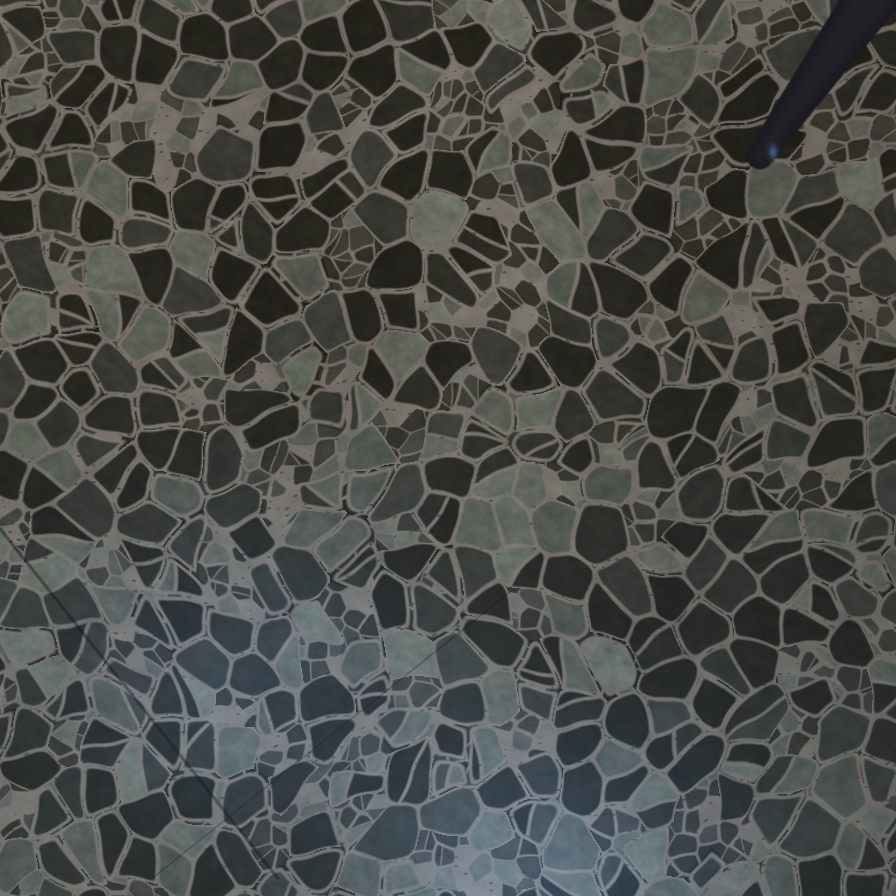
Write a Shadertoy shader that draws this texture.

```glsl
// Terrazzo floor: dark angular stone chips in pale mortar, with bluish reflections and a dark rod.
#define CHIP_CELLS 21.0
#define SMALL_CELLS 44.0
#define SPECK_CELLS 105.0
#define CHIP_SHARE 0.82
#define PALE_SHARE 0.20
#define SPLIT_SHARE 0.24
#define EDGE_SOFT 0.0016
#define MORTAR vec3(0.46, 0.435, 0.40)
#define STONE_DARK vec3(0.135, 0.13, 0.105)
#define STONE_GREY vec3(0.235, 0.24, 0.215)
#define STONE_PALE vec3(0.37, 0.385, 0.345)
#define REFLECTION vec3(0.06, 0.11, 0.18)

vec2 hash2(vec2 c) {
    vec3 q = fract(c.xyx * vec3(0.1031, 0.1030, 0.0973));
    q += dot(q, q.yzx + 33.33);
    return fract((q.xx + q.yz) * q.zy);
}

float smoothMin(float a, float b, float k) {
    float h = max(k - abs(a - b), 0.0) / k;
    return min(a, b) - 0.25 * h * h * k;
}

vec2 site(vec2 cell) { return cell + 0.06 + 0.88 * hash2(cell + 71.0); }

// Layered sines, roughly -1 to 1.
float mottle(vec2 p) {
    float sum = 0.0, amp = 0.5;
    for (int i = 0; i < 4; i++) {
        sum += amp * sin(p.x + 1.7 * sin(p.y)) * cos(p.y + 1.3 * sin(p.x * 0.8));
        p = mat2(1.5, 1.2, -1.2, 1.5) * p + 3.1;
        amp *= 0.6;
    }
    return sum;
}

// Cellular noise: x = rounded distance to the cell border, yz = cell.
vec3 cells(vec2 p) {
    vec2 base = floor(p), home = base;
    float nearest = 9.0;
    for (int j = -1; j <= 1; j++)
    for (int i = -1; i <= 1; i++) {
        vec2 c = base + vec2(i, j), r = site(c) - p;
        if (dot(r, r) < nearest) { nearest = dot(r, r); home = c; }
    }
    vec2 toHome = site(home) - p;
    float border = 1.0;
    for (int j = -2; j <= 2; j++)
    for (int i = -2; i <= 2; i++) {
        if (i == 0 && j == 0) continue;
        vec2 r = site(home + vec2(i, j)) - p;
        border = smoothMin(border, dot(0.5 * (toHome + r), normalize(r - toHome)), 0.11);
    }
    return vec3(border, home);
}

// Chip layer: x = signed depth inside the chip in canvas units, y = random id.
vec2 chips(vec2 uv, float count, float share) {
    vec2 p = uv * count;
    vec3 cell = cells(p);
    vec2 rnd = hash2(cell.yz), shape = hash2(cell.yz + 19.0);
    float depth = cell.x - mix(0.035, 0.15, rnd.y * rnd.y);
    float id = rnd.x;
    if (shape.x < SPLIT_SHARE) {
        float turn = 6.283 * shape.y;
        float cut = dot(p - site(cell.yz), vec2(cos(turn), sin(turn))) + 0.08;
        depth = min(depth, abs(cut) - 0.045);
        id = fract(id + 0.37 * step(0.0, cut));
    }
    if (hash2(cell.yz + 43.0).x > share) depth = -0.1;
    return vec2(depth / count, id);
}

float specks(vec2 p) {
    vec2 c = floor(p), rnd = hash2(c + 7.0);
    vec2 d = fract(p) - 0.35 - 0.3 * hash2(c + 31.0);
    d = vec2(d.x + d.y * (rnd.x - 0.5), d.y * (0.8 + rnd.y));
    float radius = 0.36 * rnd.y * step(rnd.x, 0.5);
    return 1.0 - smoothstep(radius - 0.12, radius + 0.12, length(d) + 0.1);
}

// x = distance to a segment, y = position along it.
vec2 segment(vec2 p, vec2 a, vec2 b) {
    float t = clamp(dot(p - a, b - a) / dot(b - a, b - a), 0.0, 1.0);
    return vec2(length(p - mix(a, b, t)), t);
}

float glow(vec2 p, vec2 centre, vec2 size) {
    vec2 d = (p - centre) / size;
    return exp(-dot(d, d));
}

void mainImage(out vec4 fragColor, in vec2 fragCoord) {
    vec2 uv = fragCoord / iResolution.xy;
    vec2 p = uv + 0.011 * sin(uv.yx * vec2(17.0, 14.0) + vec2(1.0, 4.0))
                + 0.0016 * sin(uv.yx * vec2(97.0, 111.0) + uv * 40.0);
    float soft = max(EDGE_SOFT, 0.7 / iResolution.y);
    float grain = mottle(p * 75.0);

    // Mortar with grit and dark specks
    vec3 col = MORTAR * (1.0 + 0.09 * grain + 0.06 * mottle(p * 11.0));
    col = mix(col, STONE_GREY, 0.75 * specks(p * SPECK_CELLS));

    // Large chips, with smaller ones filling the gaps
    vec2 big = chips(p, CHIP_CELLS, CHIP_SHARE);
    vec2 small = chips(p + 0.37, SMALL_CELLS, 0.85);
    small.x = min(small.x, -big.x - 0.004);
    vec2 chip = big.x > small.x ? big : small;
    float tone = fract(chip.y * 17.3);
    vec3 stone = mix(STONE_DARK, STONE_GREY, tone * tone);
    if (chip.y < PALE_SHARE) stone = STONE_PALE * mix(0.82, 1.12, tone);
    stone *= 1.0 + 0.13 * grain + 0.08 * mottle(p * 190.0 + tone * 9.0);
    col = mix(col, stone, smoothstep(-soft, soft, chip.x));

    // Fine tile joints
    float joint = min(segment(uv, vec2(0.0, 0.41), vec2(0.31, 0.02)).x,
                      segment(uv, vec2(0.17, 0.02), vec2(0.57, 0.34)).x + 0.0012);
    col *= 1.0 - 0.4 * (1.0 - smoothstep(0.0005, 0.003, joint));

    // Warm shade above, cool reflected light below
    float veil = 1.0 - smoothstep(0.1, 0.75, uv.y);
    float shine = 0.65 * glow(uv, vec2(0.27, 0.24), vec2(0.20, 0.16))
                + 0.95 * glow(uv, vec2(0.60, 0.02), vec2(0.21, 0.17));
    col *= 1.0 - 0.10 * veil - 0.10 * smoothstep(0.6, 1.0, uv.x);
    col += veil * vec3(0.03, 0.045, 0.06) + shine * REFLECTION;

    // Dark rod with a small glint
    vec2 rod = segment(uv, vec2(0.848, 0.826), vec2(0.985, 1.02));
    float body = rod.x - mix(0.015, 0.031, rod.y);
    vec3 rodColor = vec3(0.10, 0.10, 0.125) + 0.03 * smoothstep(0.0, -0.02, body);
    rodColor += vec3(0.15, 0.25, 0.35) * glow(uv, vec2(0.863, 0.83), vec2(0.005, 0.008));
    col = mix(col, rodColor, 1.0 - smoothstep(-soft, soft, body));

    fragColor = vec4(col, 1.0);
}
```
